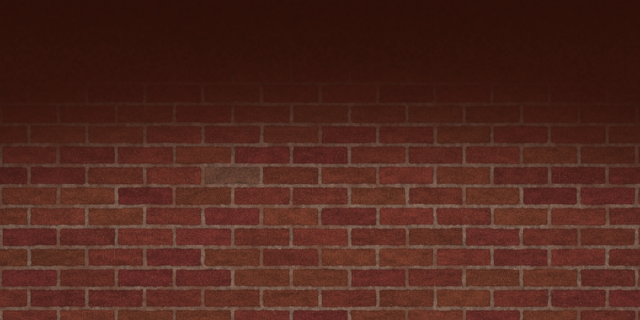
Write a WebGL 2 fragment shader that draws this texture.

```glsl
#version 300 es
precision highp float;
// A red brick wall in running bond, lit from below and fading into a dark top.
// Rounded box distances cut each brick from the mortar; value noise roughens
// edges and surfaces, and a curved vertical ramp controls the light.

uniform vec2 u_resolution;
out vec4 fragColor;

const vec2 BRICK_PITCH = vec2(0.1807, 0.0639);
const vec2 WALL_ORIGIN = vec2(0.0905, 0.0360);
const float JOINT_HALF = 0.0054;

const vec3 SHADOW_TOP = vec3(0.175, 0.061, 0.034);
const vec3 SHADOW_LOW = vec3(0.202, 0.075, 0.045);
const vec3 BRICK_RED = vec3(0.408, 0.186, 0.150);
const vec3 BRICK_ORANGE = vec3(0.400, 0.208, 0.145);
const vec3 BRICK_PLUM = vec3(0.385, 0.162, 0.147);
const vec3 BRICK_PALE = vec3(0.415, 0.275, 0.215);
const vec3 MORTAR = vec3(0.470, 0.360, 0.305);

float hash(vec2 p) {
    vec3 q = fract(vec3(p.xyx) * 0.1031);
    q += dot(q, q.yzx + 33.33);
    return fract((q.x + q.y) * q.z);
}

float valueNoise(vec2 p) {
    vec2 cell = floor(p);
    vec2 f = fract(p);
    f = f * f * (3.0 - 2.0 * f);
    float low = mix(hash(cell), hash(cell + vec2(1.0, 0.0)), f.x);
    float high = mix(hash(cell + vec2(0.0, 1.0)), hash(cell + vec2(1.0)), f.x);
    return mix(low, high, f.y);
}

float fbm(vec2 p) {
    float sum = 0.0;
    float weight = 0.5;
    for (int i = 0; i < 4; i++) {
        sum += weight * valueNoise(p);
        p = p * 2.03 + 17.1;
        weight *= 0.5;
    }
    return sum / 0.9375;
}

float roundedBox(vec2 p, vec2 halfSize, float radius) {
    vec2 q = abs(p) - halfSize + radius;
    return length(max(q, 0.0)) + min(max(q.x, q.y), 0.0) - radius;
}

// Tint of one brick, chosen from its cell
vec3 brickTint(vec2 cell) {
    float pick = hash(cell + 71.3);
    vec3 tint = mix(BRICK_RED, BRICK_ORANGE, smoothstep(0.45, 0.95, pick));
    tint = mix(tint, BRICK_PLUM, smoothstep(0.40, 0.05, pick));
    float pale = float(cell == vec2(3.0, 6.0));
    return mix(tint, BRICK_PALE, pale) * (0.94 + 0.12 * hash(cell + 9.7));
}

// Small sideways drift of the courses, strongest near the middle
float courseDrift(float x) {
    float d = (x - 1.1) / 0.4;
    return 0.006 * exp(-d * d);
}

// Bricks and mortar under full light
vec3 brickWall(vec2 p, float pixel) {
    // Slight waviness, then alternate rows shifted by half a brick
    vec2 wobble = vec2(valueNoise(p * 17.0), valueNoise(p * 13.0 + 40.0)) - 0.5;
    vec2 laid = p + wobble * 0.002 - WALL_ORIGIN;
    laid.x -= courseDrift(p.x);
    vec2 grid = laid / BRICK_PITCH;
    grid.x -= 0.51 * mod(floor(grid.y), 2.0);
    vec2 cell = floor(grid);
    vec2 local = (fract(grid) - 0.5) * BRICK_PITCH;

    float rough = fbm(p * 95.0) - 0.5;
    float wear = valueNoise(p * 31.0 + 60.0) - 0.5;
    float edge = roundedBox(local, BRICK_PITCH * 0.5 - JOINT_HALF, 0.005);
    edge += rough * 0.004 + wear * 0.0022;
    float soft = 0.0020 + 0.5 * pixel;
    float inside = 1.0 - smoothstep(-soft, soft, edge);

    // Streaky fired clay with pale specks and worn borders
    float streak = fbm(p * vec2(28.0, 75.0) + cell * 5.3) - 0.5;
    float grain = valueNoise(p * 260.0) - 0.5;
    vec3 clay = brickTint(cell) * (1.0 + 0.32 * streak + 0.24 * grain);
    float specks = smoothstep(0.74, 0.96, valueNoise(p * 210.0 + 11.0));
    clay = mix(clay, MORTAR, specks * (0.10 + 0.26 * hash(cell + 5.9)));
    clay *= 1.0 - 0.14 * smoothstep(-0.006, 0.0, edge);

    // Joints with local stains and uneven sand
    vec3 joint = MORTAR * (1.02 + 0.40 * rough + 0.20 * grain);
    float stain = smoothstep(0.42, 0.75, fbm(p * 16.0));
    joint = mix(joint, BRICK_ORANGE, 0.48 * stain);
    return mix(joint, clay, inside);
}

// Amount of light: strong below, fading sooner toward the sides
float lightRamp(vec2 p, float middle) {
    float side = (p.x - middle) / middle;
    return smoothstep(0.835, 0.36, p.y + 0.085 * side * side);
}

void main() {
    vec2 p = gl_FragCoord.xy / u_resolution.y;
    float middle = 0.5 * u_resolution.x / u_resolution.y;
    float side = abs(p.x - middle) / middle;

    vec3 shadow = mix(SHADOW_LOW, SHADOW_TOP, smoothstep(0.75, 1.0, p.y));
    shadow *= 1.0 + 0.20 * (fbm(p * 110.0) - 0.5);
    vec3 wall = brickWall(p, 1.0 / u_resolution.y);
    wall *= 1.0 - 0.08 * side * side;

    vec3 color = mix(shadow, wall, lightRamp(p, middle));
    fragColor = vec4(color, 1.0);
}
```
